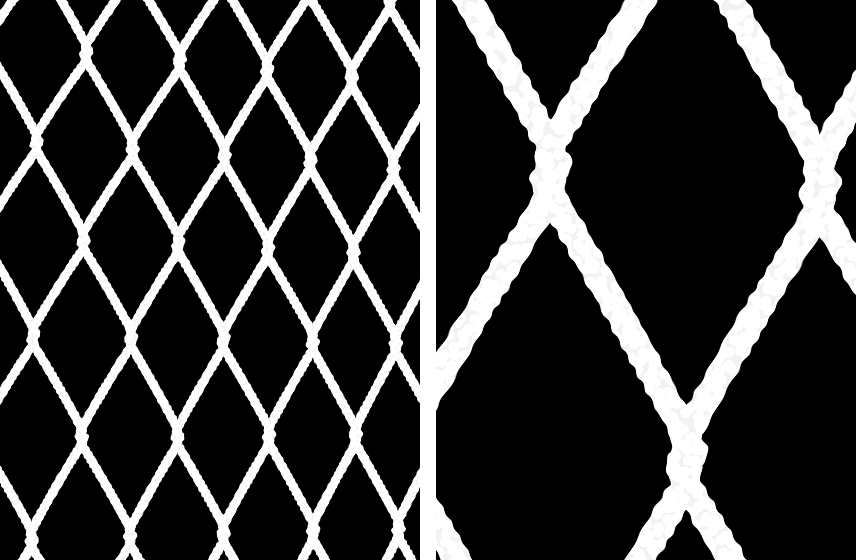
Left, the full canvas; right, a detail of the centre.
Reproduce this pattern procedurally as a WebGL 1 fragment shader.

```glsl
precision highp float;
// Knotted diamond netting in white cord on black, gently skewed and uneven.
uniform vec2 u_resolution;

#define PITCH vec2(0.1078, 0.2257)   // half-cell spacing, canvas widths
#define CENTRE vec2(0.533, 0.809)    // position of the middle knot
#define TILT 0.0026                  // change of row slope per row
#define SPREAD 0.0078                // widening of columns per row
#define CORD_RADIUS 0.0109
#define KNOT_RADIUS 0.0137
#define KNOT_REACH 0.0190            // half length of a knot
#define BOW 0.0045                   // upward sag of the cords at the left
#define FRAY 0.0007                  // roughness of the edges
#define JITTER 0.0030                // scatter of the knots
#define CORD_SHADE 0.95              // darker fibre tone

vec2 hash2(vec2 p) {
  return fract(sin(vec2(dot(p, vec2(127.1, 311.7)), dot(p, vec2(269.5, 183.3)))) * 4375.85);
}

// Distance to the nearest scattered point.
float cellNoise(vec2 p) {
  vec2 cell = floor(p);
  float nearest = 2.0;
  for (int y = -1; y <= 1; y++) {
    for (int x = -1; x <= 1; x++) {
      vec2 c = cell + vec2(float(x), float(y));
      nearest = min(nearest, length(c + hash2(c) - p));
    }
  }
  return nearest;
}

// Warped lattice: column and row to canvas position, y pointing down.
vec2 knotPosition(vec2 id) {
  vec2 c = id - vec2(4.0, 3.0);
  vec2 q = CENTRE + PITCH * c;
  q.x += PITCH.x * c.x * SPREAD * c.y - 0.00135 * c.x * c.x;
  q.y += 0.0026 * c.y * c.y + c.x * (0.0022 - TILT * c.y);
  return q + JITTER * (hash2(id) - 0.5);
}

float capsule(vec2 p, vec2 a, vec2 b, float radius) {
  vec2 ab = b - a;
  float t = clamp(dot(p - a, ab) / dot(ab, ab), 0.0, 1.0);
  return length(p - a - ab * t) - radius;
}

// Cord between two knots, bowed upward as a shallow parabola.
float cord(vec2 p, vec2 a, vec2 b) {
  vec2 ab = b - a;
  float t = clamp(dot(p - a, ab) / dot(ab, ab), 0.0, 1.0);
  float lift = BOW * (1.0 - 0.8 * clamp(p.x, 0.0, 1.0));
  p.y += lift * 4.0 * t * (1.0 - t);
  return capsule(p, a, b, CORD_RADIUS);
}

// Upright wrap with one bulge on each side.
float knot(vec2 p, vec2 id) {
  vec2 r = hash2(id + 17.0) - 0.5;
  vec2 reach = vec2(0.0015 * r.x, KNOT_REACH);
  float wrap = capsule(p, -reach, reach, KNOT_RADIUS * 0.9);
  float right = length(p - vec2(0.0035, -0.002 + 0.010 * r.x)) - KNOT_RADIUS;
  float left = length(p - vec2(-0.0025, 0.004 + 0.010 * r.y)) - KNOT_RADIUS;
  return min(wrap, min(left, right));
}

float netDistance(vec2 p) {
  float d = 1.0;
  vec2 end = vec2(0.0, KNOT_REACH);
  for (int row = -2; row <= 6; row++) {
    for (int k = 0; k < 6; k++) {
      float j = float(row);
      vec2 id = vec2(2.0 * float(k) - 1.0 + mod(j, 2.0), j);
      vec2 here = knotPosition(id);
      d = min(d, knot(p - here, id));
      d = min(d, cord(p, here + end, knotPosition(id + vec2(-1.0, 1.0)) - end));
      d = min(d, cord(p, here + end, knotPosition(id + vec2(1.0, 1.0)) - end));
    }
  }
  return d;
}

void main() {
  vec2 p = vec2(gl_FragCoord.x, u_resolution.y - gl_FragCoord.y) / u_resolution.x;
  float pixel = 1.0 / u_resolution.x;

  // Frayed silhouette from layered sines
  float fray = sin(p.y * 410.0 + 3.0 * sin(p.x * 90.0)) + 0.6 * sin(p.x * 530.0 + p.y * 230.0);
  float d = netDistance(p) + FRAY * fray;
  float cover = 1.0 - smoothstep(-0.6 * pixel, 0.6 * pixel, d);

  // Faint fibre flecks
  float fleck = smoothstep(0.58, 0.66, cellNoise(p * 140.0));
  float tone = mix(1.0, CORD_SHADE, fleck);
  gl_FragColor = vec4(vec3(tone * cover), 1.0);
}
```
